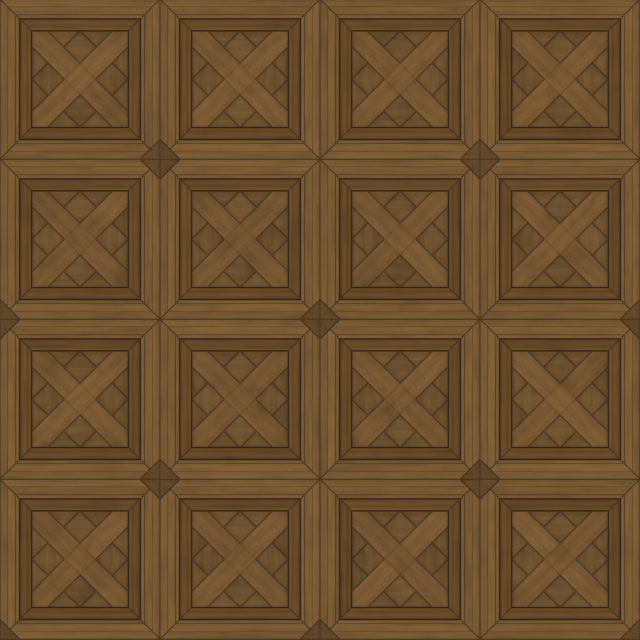
Reproduce this texture procedurally as a WebGL 2 fragment shader.

```glsl
#version 300 es
precision highp float;
// Draws a parquet floor: framed square panels with crossed bands and corner diamonds.
uniform vec2 u_resolution;
out vec4 fragColor;

// Layout, in units of one panel
const float PANELS = 4.0;
const vec2 SHIFT = vec2(0.0, 0.005);
const float FRAME_HALF = 0.377;      // half side of the dark inner frame
const float FIELD_HALF = 0.302;      // half side of the crossed field
const float BAND_HALF = 0.069;       // half width of a diagonal band
const float DIAMOND = 0.125;         // half diagonal of a corner diamond
const vec2 STRIPS = vec2(0.047, 0.097); // strip joints, from the panel edge
const float BOLD = 0.0042;           // half line widths
const float FINE = 0.0026;

// Wood and joints
const vec3 FRAME_WOOD = vec3(0.460, 0.343, 0.195);
const vec3 DARK_WOOD = vec3(0.378, 0.268, 0.143);
const vec3 FIELD_WOOD = vec3(0.405, 0.302, 0.171);
const vec3 BAND_WOOD = vec3(0.435, 0.320, 0.183);
const vec3 CORNER_WOOD = vec3(0.355, 0.264, 0.150);
const vec3 JOINT = vec3(0.150, 0.130, 0.115);
const float STAIN = 0.17;
const float GRAIN = 0.028;
const float TONE = 0.07;

float hash(vec2 p) {
  vec3 h = fract(p.xyx * vec3(0.1031, 0.1030, 0.0973));
  h += dot(h, h.yzx + 33.33);
  return fract((h.x + h.y) * h.z);
}

// Cellular noise: soft spots of random strength, one in each cell
float spots(vec2 p) {
  vec2 cell = floor(p);
  float sum = 0.0;
  for (int y = -1; y <= 1; y++)
    for (int x = -1; x <= 1; x++) {
      vec2 c = cell + vec2(x, y);
      vec2 d = c + vec2(hash(c), hash(c + 57.0)) - p;
      sum += hash(c + 113.0) * exp(-5.0 * dot(d, d));
    }
  return sum;
}

float stains(vec2 p) {
  float sum = 0.0, weight = 0.5;
  for (int i = 0; i < 4; i++) {
    sum += weight * spots(p);
    p = p * 2.1 + 17.3;
    weight *= 0.55;
  }
  return sum;
}

// Layered sines drawn out along the board
float grain(vec2 g, float seed) {
  float bend = sin(g.x * 7.0 + seed * 40.0) + 0.5 * sin(g.x * 19.0 + seed * 11.0);
  return sin(g.y * 85.0 + bend) + 0.7 * sin(g.y * 197.0 - 1.6 * bend + seed * 9.0);
}

float line(float dist, float halfWidth, float aa) {
  return 1.0 - smoothstep(halfWidth - aa, halfWidth + aa, abs(dist));
}

void main() {
  vec2 uv = gl_FragCoord.xy / u_resolution * PANELS - SHIFT;
  float aa = 0.75 * PANELS / min(u_resolution.x, u_resolution.y);
  vec2 tile = floor(uv), p = fract(uv) - 0.5, a = abs(p);
  float square = max(a.x, a.y), edge = 0.5 - square;
  float mitre = (a.x - a.y) * 0.70711;
  bool upright = a.x > a.y;
  float side = upright ? 1.0 + step(0.0, p.x) : 3.0 + step(0.0, p.y);
  vec2 along = upright ? p.yx : p;
  float joint = 0.0, grime = 0.0, piece = side;
  vec3 wood;

  // Corner diamonds on every other crossing
  vec2 corner = floor(uv + 0.5);
  bool hasDiamond = mod(corner.x + corner.y, 2.0) < 0.5 && corner.y < PANELS;
  float diamond = hasDiamond ? (1.0 - a.x - a.y - DIAMOND) * 0.70711 : 1.0;

  if (square < FIELD_HALF) {
    // Crossed bands, with the upper one changing from panel to panel
    vec2 q = vec2(p.x + p.y, p.x - p.y) * 0.70711;
    if (mod(tile.x + tile.y, 2.0) < 0.5) q = q.yx;
    vec2 band = abs(q) - BAND_HALF;
    float nearest = min(band.x, band.y);
    float block = (a.x + a.y - FIELD_HALF) * 0.70711;
    bool onBand = nearest < 0.0;
    wood = onBand ? BAND_WOOD : FIELD_WOOD;
    if (onBand) {
      along = band.y < 0.0 ? q : q.yx;
      piece = band.y < 0.0 ? 5.0 : 6.0;
    } else piece += block > 0.0 ? 10.0 : 20.0;
    joint = 0.72 * line(nearest, FINE, aa);
    joint = max(joint, 0.28 * line(max(band.x, band.y), FINE, aa));
    if (!onBand) joint = max(joint, 0.75 * line(block, FINE, aa));
    grime = 0.10 * exp(-45.0 * (FIELD_HALF - square));
    if (!onBand) grime += 0.10 * exp(-70.0 * min(nearest, abs(block)));
  } else if (diamond < 0.0) {
    wood = CORNER_WOOD;
    piece = 30.0;
    joint = 0.6 * line(edge, FINE, aa);
  } else if (square < FRAME_HALF) {
    wood = DARK_WOOD * (1.0 + 0.05 * sin((square - FIELD_HALF) * 168.0));
    joint = 0.65 * line(mitre, FINE, aa);
  } else {
    float strip = step(STRIPS.x, edge) + step(STRIPS.y, edge);
    wood = FRAME_WOOD;
    piece += 40.0 + 5.0 * strip;
    joint = 0.8 * max(line(edge, FINE, aa), line(mitre, FINE, aa));
    joint = max(joint, 0.28 * line(edge - STRIPS.x, FINE, aa));
    joint = max(joint, 0.48 * line(edge - STRIPS.y, FINE, aa));
    grime = 0.08 * exp(-60.0 * min(edge, square - FRAME_HALF));
  }
  joint = max(joint, 0.95 * line(square - FRAME_HALF, BOLD, aa));
  joint = max(joint, 0.9 * line(square - FIELD_HALF, BOLD, aa));
  joint = max(joint, 0.8 * line(diamond, FINE, aa));

  // Tone, grain and stains of each piece
  float seed = hash(tile + piece * 7.31);
  float worn = square < FIELD_HALF ? 1.3 : 0.75;
  float shade = 1.0 + TONE * (seed - 0.5) + GRAIN * grain(along, seed) - grime;
  shade -= STAIN * worn * (stains(uv * 5.0 + piece * 3.7) - 0.62);
  fragColor = vec4(mix(wood * shade, JOINT, joint), 1.0);
}
```
